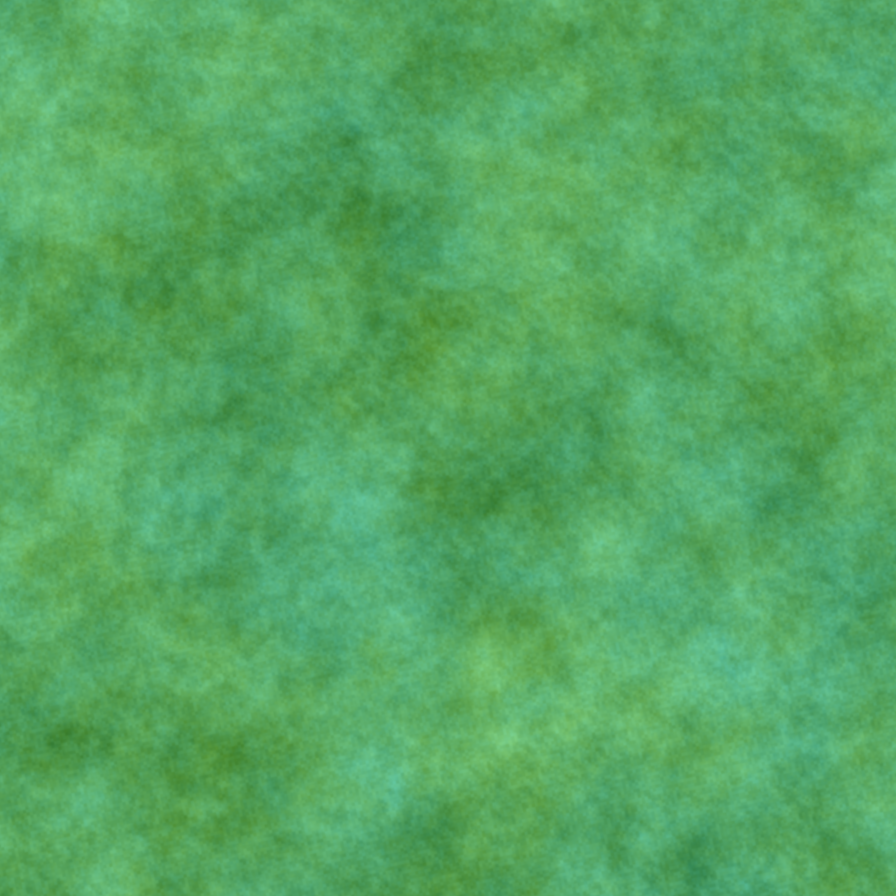
Write a Shadertoy shader that draws this texture.

```glsl
// Mottled green wash, like sponged paint or dyed paper.
// Two independent fractal noise fields shift a mean green: one changes
// its lightness, the other swings it between olive and teal.

const vec3 MEAN_GREEN = vec3(0.326, 0.643, 0.376);
const vec3 LIGHT_SHIFT = vec3(0.032, 0.043, 0.052);  // per unit of lightness
const vec3 TEAL_SHIFT = vec3(-0.013, 0.001, 0.029);  // per unit of hue

const float CLOUD_SCALE = 4.0;    // largest cells across the canvas
const int OCTAVES = 7;
const float LACUNARITY = 2.03;
const float LIGHT_GAIN = 0.875;   // higher gives more fine mottling
const float HUE_GAIN = 0.86;
const float NOISE_DEVIATION = 0.22;  // spread of one value noise octave
const mat2 OCTAVE_TURN = mat2(0.8, 0.6, -0.6, 0.8);

float hash(vec2 p) {
    return fract(sin(dot(p, vec2(127.1, 311.7))) * 43758.5453);
}

float valueNoise(vec2 p) {
    vec2 cell = floor(p);
    vec2 f = fract(p);
    vec2 s = f * f * f * (f * (f * 6.0 - 15.0) + 10.0);
    float lower = mix(hash(cell), hash(cell + vec2(1.0, 0.0)), s.x);
    float upper = mix(hash(cell + vec2(0.0, 1.0)), hash(cell + 1.0), s.x);
    return mix(lower, upper, s.y);
}

// Fractal sum scaled to zero mean and roughly unit deviation
float clouds(vec2 p, float gain) {
    float sum = 0.0;
    float power = 0.0;
    float amplitude = 1.0;
    for (int i = 0; i < OCTAVES; i++) {
        sum += amplitude * (valueNoise(p) - 0.5);
        power += amplitude * amplitude;
        amplitude *= gain;
        p = OCTAVE_TURN * p * LACUNARITY + vec2(17.3, 9.1);
    }
    return sum / (NOISE_DEVIATION * sqrt(power));
}

void mainImage(out vec4 fragColor, in vec2 fragCoord) {
    vec2 uv = fragCoord / iResolution.y;
    vec2 p = OCTAVE_TURN * uv * CLOUD_SCALE;

    float lightness = clouds(p + vec2(3.7, 8.2), LIGHT_GAIN);
    float teal = clouds(p + vec2(41.6, 23.9), HUE_GAIN);

    vec3 color = MEAN_GREEN + LIGHT_SHIFT * lightness + TEAL_SHIFT * teal;
    fragColor = vec4(clamp(color, 0.0, 1.0), 1.0);
}
```
